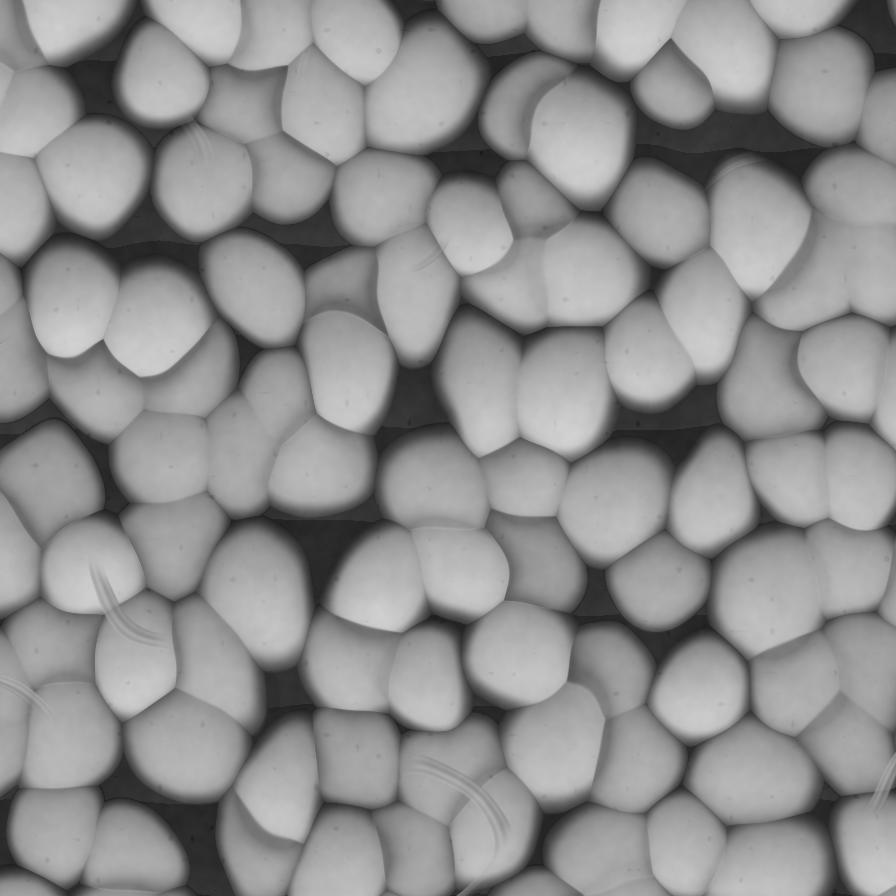
Reproduce this texture procedurally as a Shadertoy shader.

```glsl
const float PEBBLES_ACROSS = 9.6;
const float EDGE_SHARPNESS = 24.0;
const float HEIGHT_SPREAD = 0.9;
const vec3 TINT = vec3(1.0);

float hash(vec2 p) {
    vec3 q = fract(p.xyx * vec3(0.1031, 0.1030, 0.0973));
    q += dot(q, q.yzx + 33.33);
    return fract((q.x + q.y) * q.z);
}

vec2 hash2(vec2 p) {
    return vec2(hash(p + 17.3), hash(p + 61.7));
}

float gradientDot(vec2 corner, vec2 offset) {
    float angle = 6.2832 * hash(corner + 90.0);
    return dot(vec2(cos(angle), sin(angle)), offset);
}

float gradientNoise(vec2 p) {
    vec2 i = floor(p), f = fract(p);
    vec2 u = f * f * f * (f * (f * 6.0 - 15.0) + 10.0);
    vec2 e = vec2(1.0, 0.0);
    return mix(mix(gradientDot(i, f), gradientDot(i + e, f - e), u.x),
               mix(gradientDot(i + e.yx, f - e.yx), gradientDot(i + 1.0, f - 1.0), u.x), u.y);
}

float fbm(vec2 p) {
    float sum = 0.0, amplitude = 0.5;
    for (int i = 0; i < 4; i++) {
        sum += amplitude * gradientNoise(p);
        p = mat2(1.6, 1.2, -1.2, 1.6) * p + 5.7;
        amplitude *= 0.5;
    }
    return sum;
}

// Returns distance in radii, level in the pile, and vertical position in radii.
vec3 pebble(vec2 p, vec2 cell) {
    vec2 seed = hash2(cell + 200.0);
    vec2 center = cell + 0.5 + 0.72 * (hash2(cell + 40.0) - 0.5);
    center.x += 0.5 * mod(cell.y, 2.0);
    vec2 radius = mix(vec2(0.42, 0.50), vec2(0.59, 0.70), hash2(cell + 120.0));
    vec2 offset = p - center;
    float turn = 1.8 * (seed.x - 0.5);
    vec2 q = mat2(cos(turn), -sin(turn), sin(turn), cos(turn)) * offset / radius;
    q.x *= 1.0 + 0.22 * (seed.y - 0.5) * clamp(q.y, -1.5, 1.5);
    float angle = atan(q.y, q.x + 1e-5);
    float lumps = 0.035 * sin(2.0 * angle + 6.3 * seed.y) + 0.035 * sin(3.0 * angle + 19.0 * seed.x);
    return vec3(length(q) * (1.0 + lumps), hash(cell + 310.0), offset.y / radius.y);
}

// Blends the pebbles around p, so that the highest one wins.
vec3 topPebble(vec2 p) {
    vec2 home = floor(p);
    vec3 sum = vec3(0.0);
    float total = 0.0;
    for (int y = -2; y <= 2; y++)
    for (int x = -2; x <= 2; x++) {
        vec3 stone = pebble(p, home + vec2(x, y));
        float height = HEIGHT_SPREAD * stone.y + 1.0 - pow(stone.x, 4.0);
        float weight = exp(EDGE_SHARPNESS * (max(height, -1.0) - 1.0));
        sum += weight * stone;
        total += weight;
    }
    return sum / total;
}

// Soft shadow that higher pebbles cast on a lower level.
float pileShadow(vec2 p, float level) {
    vec2 home = floor(p);
    float shadow = 0.0;
    for (int y = -2; y <= 2; y++)
    for (int x = -2; x <= 2; x++) {
        vec3 stone = pebble(p, home + vec2(x, y));
        float above = smoothstep(0.03, 0.6, stone.y - level);
        shadow += above * exp(-6.5 * max(stone.x - 1.0, 0.0));
    }
    return 1.0 - exp(-shadow);
}

float pebbleShade(vec3 stone) {
    float rim = pow(min(stone.x, 1.1), 4.0);
    float lit = -0.11 * stone.z * (0.4 + stone.y);
    return 0.64 + 0.10 * stone.y + lit - 0.12 * rim;
}

// Sparse curled strips of dry skin: x is coverage, y is shade.
vec2 skinStrip(vec2 p) {
    float across = gradientNoise(p * 0.36 + 7.4) / 0.032;
    float patches = smoothstep(0.20, 0.32, gradientNoise(p * 0.42 + 31.0));
    float band = 1.0 - smoothstep(0.7, 1.0, abs(across));
    return vec2(band * patches, 0.60 + 0.10 * across + 0.05 * sin(across * 8.0));
}

void mainImage(out vec4 fragColor, in vec2 fragCoord) {
    vec2 p = fragCoord / iResolution.y * PEBBLES_ACROSS + 20.0;
    vec2 warp = vec2(gradientNoise(p * 1.3), gradientNoise(p * 1.3 + 50.0));
    vec2 bent = p + 0.13 * warp;

    // Pile of smooth stones with dark crevices
    vec3 stone = topPebble(bent);
    float shade = pebbleShade(stone);
    shade *= 1.0 - 0.55 * pileShadow(bent, stone.y);
    shade *= 1.0 - 0.65 * smoothstep(0.88, 1.30, stone.x);

    // Loose skin, cloudy tone and fine surface marks
    vec2 strip = skinStrip(p + 0.1 * warp);
    shade = mix(shade, strip.y, 0.75 * strip.x);
    shade += 0.07 * fbm(p * 1.1 + 11.0) + 0.035 * fbm(p * 7.0);
    shade -= 0.05 * smoothstep(0.42, 0.60, gradientNoise(p * 9.0 + 3.0));

    fragColor = vec4(TINT * clamp(shade, 0.08, 0.92), 1.0);
}
```
